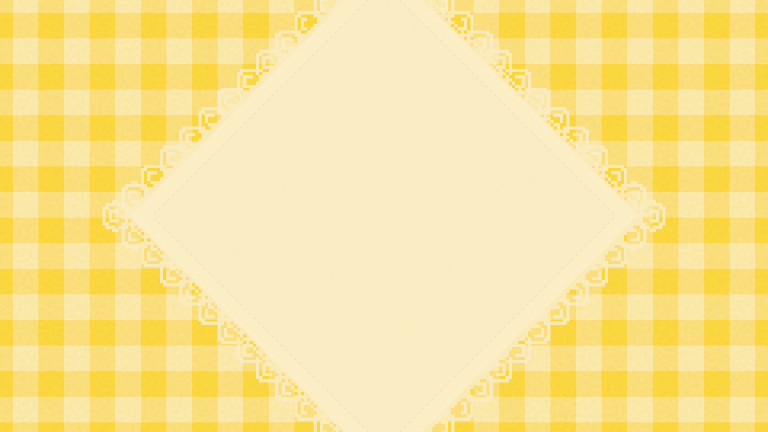
Write a WebGL 1 fragment shader that draws this background.

```glsl
precision highp float;
uniform vec2 u_resolution;

const vec3 CREAM = vec3(0.98, 0.925, 0.765);

vec2 hashGradient(vec2 cell) {
  vec2 h = vec2(dot(cell, vec2(127.1, 311.7)), dot(cell, vec2(269.5, 183.3)));
  return fract(sin(h) * 43758.5) * 2.0 - 1.0;
}

float gradientNoise(vec2 p) {
  vec2 i = floor(p), f = fract(p);
  vec2 u = f * f * (3.0 - 2.0 * f);
  vec2 e = vec2(1.0, 0.0);
  float low = mix(dot(hashGradient(i), f),
                  dot(hashGradient(i + e), f - e), u.x);
  float high = mix(dot(hashGradient(i + e.yx), f - e.yx),
                   dot(hashGradient(i + 1.0), f - 1.0), u.x);
  return mix(low, high, u.y);
}

// Woven band, half a unit wide, centred on whole numbers
float stripe(float v, float px) {
  float d = abs(fract(v + 0.5) - 0.5) - 0.25;
  return 1.0 - smoothstep(-0.5 * px, 0.5 * px, d);
}

// Distance outside the diamond edge (x) and position along it (y)
vec2 edgeCoords(vec2 p) {
  p = abs(p);
  return vec2(p.x + p.y - 4.96, p.x - p.y) * 0.7071;
}

// Scalloped lace drawn on a coarse stitch grid
float lace(vec2 p) {
  vec2 stitch = floor(p * 16.0);
  vec2 edge = edgeCoords((stitch + 0.5) / 16.0);
  float along = mod(edge.y + 0.264, 0.528) - 0.264;
  vec2 local = vec2(along, edge.x - 0.215);
  float r = length(local);
  float arch = step(abs(r - 0.235), 0.032);
  float curl = step(abs(r - 0.105), 0.03) * step(-0.06, local.x + local.y);
  float mesh = step(edge.x, 0.13) * mod(stitch.x + stitch.y, 2.0);
  float hem = step(edge.x, 0.03);
  return max(max(arch, curl), max(mesh, hem)) * step(-0.1, edge.x);
}

void main() {
  // One unit is one gingham repeat
  float px = 8.4375 / u_resolution.y;
  vec2 p = (gl_FragCoord.xy - 0.5 * u_resolution) * px;
  float grain = gradientNoise(p * 14.0) + 0.6 * gradientNoise(p * 31.0 + 7.0);

  // Gingham cloth
  float bands = stripe(p.x + 0.5, px) + stripe(p.y - 3.719, px);
  vec3 color = mix(vec3(0.98, 0.91, 0.66), vec3(0.98, 0.87, 0.48), min(bands, 1.0));
  color = mix(color, vec3(0.98, 0.84, 0.25), max(bands - 1.0, 0.0));
  color += grain * vec3(0.012, 0.022, 0.045);

  // Lace, averaged over four samples per pixel
  float cover = 0.0;
  for (int i = 0; i < 4; i++) {
    float k = float(i);
    vec2 offset = vec2(mod(k, 2.0), floor(k / 2.0)) - 0.5;
    cover += 0.25 * lace(p + offset * 0.5 * px);
  }
  color = mix(color, CREAM, 0.88 * cover);

  // Paper panel with a faint dashed seam and pale flecks
  vec2 edge = edgeCoords(p);
  vec3 paper = CREAM + grain * vec3(0.003, 0.005, 0.012);
  paper += 0.006 * smoothstep(-0.31, -0.29, edge.x);
  float seam = 1.0 - smoothstep(0.008, 0.008 + px, abs(edge.x + 0.304));
  float dash = smoothstep(0.2, 0.3, abs(fract(edge.y * 8.0) - 0.5));
  paper -= 0.025 * seam * dash;
  float flecks = smoothstep(0.3, 0.5, gradientNoise(p * 9.0 + 31.0));
  paper += flecks * vec3(0.004, 0.008, -0.008);
  color = mix(color, paper, 1.0 - smoothstep(-0.5 * px, 0.5 * px, edge.x));

  gl_FragColor = vec4(color, 1.0);
}
```
